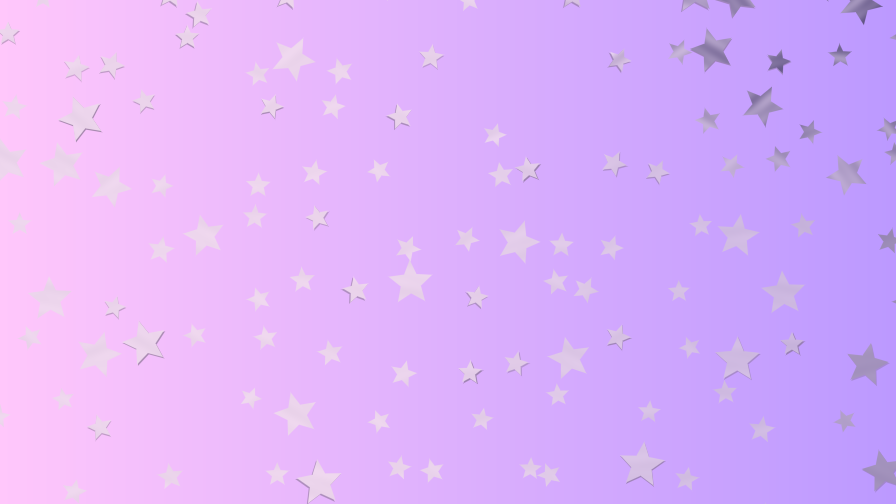
Write a WebGL 2 fragment shader that draws this background.

```glsl
#version 300 es
precision highp float;
// Scattered foil stars on a pink to violet gradient. Stars sit on a staggered,
// jittered grid; each is a folded five-point distance function, and the foil
// tarnishes and creases toward the upper right corner.

uniform vec2 u_resolution;
out vec4 fragColor;

vec4 hash4(vec2 cell) {
  vec4 p = fract(cell.xyxy * vec4(0.1031, 0.1030, 0.0973, 0.1099));
  p += dot(p, p.wzxy + 33.33);
  return fract((p.xxyz + p.yzzw) * p.zywx);
}

// Signed distance to the edge lines of a five-point star, negative inside.
float starDistance(vec2 p, float radius) {
  const float halfSector = 0.6283185;
  float angle = mod(atan(p.x, p.y) + halfSector, 2.0 * halfSector) - halfSector;
  vec2 folded = length(p) * vec2(sin(abs(angle)), cos(angle));
  vec2 tip = vec2(0.0, radius);
  vec2 notch = 0.46 * radius * vec2(sin(halfSector), cos(halfSector));
  vec2 edge = normalize(notch - tip);
  return dot(folded - tip, vec2(-edge.y, edge.x));
}

// Foil colour for a star at canvas position at (0 to 1), local point p.
vec3 foilColor(vec2 at, vec2 p, vec4 seed) {
  float corner = smoothstep(0.27, 0.07, length((at - vec2(0.94, 0.92)) * vec2(1.0, 0.7)));
  float tarnish = max(corner, 0.65 * smoothstep(0.86, 1.0, at.x));
  float crease = max(corner, 0.6 * smoothstep(0.5, 0.62, at.x) * smoothstep(0.65, 0.8, at.y));
  vec3 foil = mix(vec3(0.925, 0.835, 0.925), vec3(0.80, 0.72, 0.88), smoothstep(0.35, 0.95, at.x));
  foil = mix(foil, vec3(0.48, 0.43, 0.60), tarnish * (0.8 + 0.2 * seed.x));

  // Layered sines make soft diagonal streaks.
  float slant = 0.4 + 1.6 * seed.y;
  float across = dot(p, vec2(cos(slant), sin(slant)));
  float along = dot(p, vec2(-sin(slant), cos(slant)));
  float streak = sin(across * 90.0 + 6.3 * seed.z + 0.8 * sin(along * 60.0))
               + 0.6 * sin(across * 210.0 + along * 50.0 + 6.3 * seed.w);
  return foil + streak * (0.009 + 0.075 * crease) * vec3(1.0, 0.97, 0.85);
}

void main() {
  vec2 canvas = gl_FragCoord.xy / u_resolution;
  vec2 uv = gl_FragCoord.xy / u_resolution.y;
  float aspect = u_resolution.x / u_resolution.y;
  float soft = 0.7 / u_resolution.y;

  // Background gradient
  vec3 color = mix(vec3(1.0, 0.78, 0.985), vec3(0.735, 0.60, 1.0), canvas.x);

  // Stars
  const float density = 8.4;
  vec2 grid = uv * density;
  for (int y = -1; y <= 1; y++) {
    float row = floor(grid.y) + float(y);
    float shift = 0.5 * mod(row, 2.0);
    for (int x = -1; x <= 1; x++) {
      vec2 cell = vec2(floor(grid.x - shift) + float(x), row);
      vec4 place = hash4(cell + 17.0);
      vec4 look = hash4(cell + 71.0);

      float big = step(0.78, place.z);
      vec2 jitter = (place.xy - 0.5) * mix(0.72, 0.45, big);
      vec2 center = (cell + 0.5 + vec2(shift, 0.0) + jitter) / density;
      vec2 at = center / vec2(aspect, 1.0);
      float crowd = smoothstep(0.72, 0.85, at.x) * smoothstep(0.6, 0.8, at.y);
      if (place.w > mix(0.87, 1.0, crowd)) continue;

      float radius = mix(0.0225, 0.042, big) + 0.005 * look.x;
      float turn = (look.y - 0.5) * 0.95;
      mat2 spin = mat2(cos(turn), sin(turn), -sin(turn), cos(turn));
      vec2 p = uv - center;

      // Thin shadow under the lifted edge of some stars
      float lift = step(0.68, look.z) * (0.35 + 0.35 * look.w);
      vec2 drop = 0.0025 * vec2(sin(look.w * 9.0), -1.0);
      float shadow = smoothstep(soft, -soft, starDistance(spin * (p - drop), radius));
      color = mix(color, vec3(0.50, 0.43, 0.54), shadow * lift);

      float cover = smoothstep(soft, -soft, starDistance(spin * p, radius));
      color = mix(color, foilColor(at, p, look), cover);
    }
  }
  fragColor = vec4(color, 1.0);
}
```
